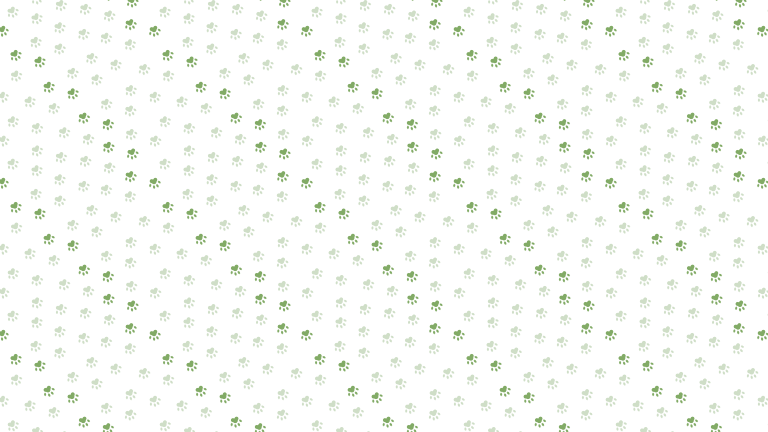
Write a Shadertoy shader that draws this pattern.

```glsl
const float REPEATS_DOWN = 2.842;
const float TILE = 152.0;       // design units per repeat
const int STEPS = 5;            // footfall pairs per trail in one repeat
const float TAU = 6.2831853;

const vec3 PAPER = vec3(1.0);
const vec3 DARK_GREEN = vec3(0.51, 0.67, 0.40);
const vec3 PALE_GREEN = vec3(0.81, 0.87, 0.78);

// Trail centre (xy), sway amplitude (z) and sway phase (w)
const vec4 TRAILS[4] = vec4[4](
    vec4(28.5, 59.1, 6.0, 0.60),
    vec4(108.6, 62.5, 7.5, 0.76),
    vec4(83.5, 76.3, 3.0, 0.0),
    vec4(158.5, 73.3, 9.0, 0.50));

// Second sway harmonic: amplitude and phase
const vec2 OVERTONES[4] = vec2[4](
    vec2(2.4, 0.0), vec2(0.0, 0.0), vec2(3.6, 1.32), vec2(1.8, 0.0));

float hash(vec2 p) {
    return fract(sin(dot(p, vec2(127.1, 311.7))) * 43758.5453);
}

float ellipseDistance(vec2 p, vec2 radii) {
    return (length(p / radii) - 1.0) * min(radii.x, radii.y);
}

float smoothMin(float a, float b, float k) {
    float h = max(k - abs(a - b), 0.0) / k;
    return min(a, b) - 0.25 * h * h * k;
}

vec2 rotate(vec2 p, float angle) {
    float c = cos(angle), s = sin(angle);
    return vec2(c * p.x + s * p.y, c * p.y - s * p.x);
}

// Paw print walking towards +y, mirrored about its axis
float pawDistance(vec2 p) {
    p.x = abs(p.x);
    float heel = length(p - vec2(2.0, -2.6)) - 1.9;
    float front = length(p - vec2(0.0, -1.1)) - 2.4;
    float pad = smoothMin(heel, front, 1.0);
    float innerToe = ellipseDistance(rotate(p - vec2(1.8, 3.8), -0.15), vec2(1.05, 1.6));
    float outerToe = ellipseDistance(rotate(p - vec2(4.8, 1.0), -0.5), vec2(1.0, 1.5));
    return min(pad, min(innerToe, outerToe));
}

// Midpoint of one footfall pair on a swaying diagonal trail
vec2 trailPoint(vec4 trail, vec2 overtone, float stepIndex) {
    float theta = TAU * stepIndex / float(STEPS);
    float sway = trail.z * sin(theta - trail.w);
    float ripple = overtone.x * cos(2.0 * theta - overtone.y);
    float advance = stepIndex * TILE / float(STEPS);
    return trail.xy + advance + vec2(sway + ripple, 0.2 * sway);
}

// Nearest paw of a whole trail, wrapped across the repeat
float trailDistance(vec2 p, vec4 trail, vec2 overtone) {
    float nearest = TILE;
    for (int i = 0; i < STEPS; i++) {
        vec2 middle = trailPoint(trail, overtone, float(i));
        for (int side = -1; side <= 1; side += 2) {
            vec2 foot = middle + float(side) * vec2(12.0, 3.3);
            vec2 local = mod(p - foot + 0.5 * TILE, TILE) - 0.5 * TILE;
            float turn = 0.3 * (hash(vec2(i, side) + trail.xy) - 0.5);
            nearest = min(nearest, pawDistance(rotate(local, turn - 0.5)));
        }
    }
    return nearest;
}

void mainImage(out vec4 fragColor, in vec2 fragCoord) {
    float unitsPerPixel = REPEATS_DOWN * TILE / iResolution.y;
    vec2 p = vec2(fragCoord.x, iResolution.y - fragCoord.y) * unitsPerPixel;

    vec3 color = PAPER;
    for (int i = 0; i < 4; i++) {
        float d = trailDistance(p, TRAILS[i], OVERTONES[i]);
        float coverage = 1.0 - smoothstep(-0.6 * unitsPerPixel, 0.6 * unitsPerPixel, d);
        color = mix(color, i == 0 ? DARK_GREEN : PALE_GREEN, coverage);
    }
    fragColor = vec4(color, 1.0);
}
```
